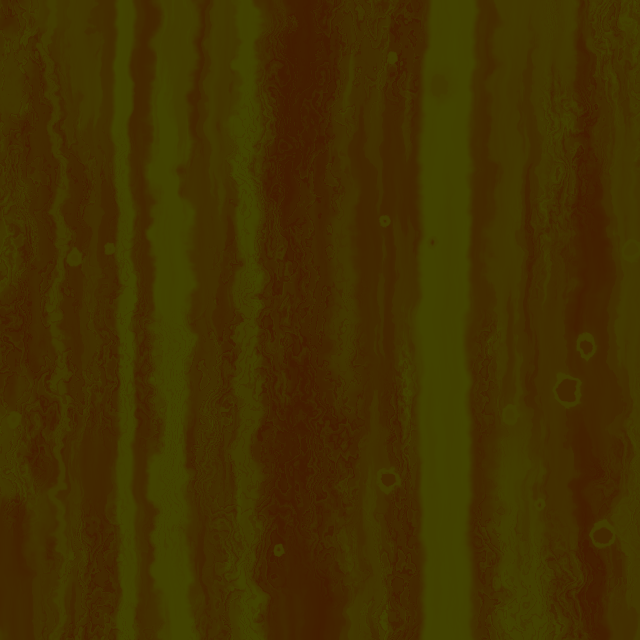
A three.js fragment shader for this texture:

```glsl
// Weathered wood bark in olive and rust: ragged vertical bands over terraced,
// stretched grain, broken by thin jagged contour veins and small ringed knots.
// Only the green channel varies; every layer edits one "tone" value.
varying vec2 vUv;

const float RED = 0.26;
const float RUST = 0.125;
const float UMBER = 0.158;
const float BROWN = 0.182;
const float OLIVE = 0.220;
const float MOSS = 0.255;
const int KNOTS = 15;

float hash(vec2 p) {
  return fract(sin(dot(p, vec2(127.1, 311.7))) * 43758.5453);
}

float noise(vec2 p) {
  vec2 i = floor(p);
  vec2 f = fract(p);
  f = f * f * (3.0 - 2.0 * f);
  float low = mix(hash(i), hash(i + vec2(1.0, 0.0)), f.x);
  float high = mix(hash(i + vec2(0.0, 1.0)), hash(i + vec2(1.0, 1.0)), f.x);
  return mix(low, high, f.y);
}

// Fractal noise, centred on zero, within about -0.5 to 0.5
float fbm(vec2 p) {
  float sum = 0.0;
  float amp = 0.5;
  for (int i = 0; i < 5; i++) {
    sum += amp * (noise(p) - 0.5);
    p = p * 2.03 + vec2(17.3, 9.1);
    amp *= 0.5;
  }
  return sum;
}

// Soft-edged vertical stripe
float band(float x, float centre, float halfWidth, float soft) {
  return 1.0 - smoothstep(halfWidth - soft, halfWidth + soft, abs(x - centre));
}

// Thin lines along the level curves of a field
float contour(float field, float count, float width) {
  return 1.0 - smoothstep(0.3 * width, width, abs(fract(field * count) - 0.5));
}

// Moss-rimmed knot with a brown or olive heart and a ragged outline
float addKnot(float tone, vec2 p, float id) {
  vec2 centre = vec2(hash(vec2(id, 1.7)), hash(vec2(id, 5.3)));
  float size = hash(vec2(id, 8.9));
  float radius = mix(0.005, 0.019, size * size);
  vec2 q = p - centre;
  float d = length(q * vec2(1.0, 0.85)) + radius * fbm(q / radius * 1.3 + id * 7.0);
  float rim = band(d, radius, 0.0032, 0.0016);
  float heart = 1.0 - smoothstep(radius - 0.002, radius, d);
  float halo = 1.0 - smoothstep(radius, radius * 1.9, d);
  float heartTone = mix(UMBER, OLIVE, step(0.6, hash(vec2(id, 3.1))));
  tone = mix(tone, OLIVE, 0.35 * halo);
  tone = mix(tone, heartTone, heart);
  return mix(tone, MOSS - 0.015, 0.85 * rim);
}

void main() {
  vec2 p = vUv;

  // Wavering of the bands: slow drift plus ragged edges
  float drift = 0.035 * fbm(p * vec2(3.0, 5.0));
  float jag = 0.050 * fbm(p * vec2(24.0, 30.0) + 40.0);
  float x = p.x + drift + jag;
  float smoothX = p.x + drift + 0.35 * jag;

  // Stretched grain, terraced into umber, brown and olive patches
  float broad = fbm(vec2(x * 14.0, p.y * 2.0) + 3.0);
  float fine = fbm(vec2(smoothX * 75.0, p.y * 6.0) + 11.0);
  float level = broad + 0.35 * fine;
  float tone = mix(UMBER, BROWN, smoothstep(-0.075, -0.045, level));
  tone = mix(tone, OLIVE, 0.7 * smoothstep(0.09, 0.15, level));
  tone += 0.050 * fine;

  // Rust and umber bands
  float patches = smoothstep(-0.10, 0.03, fbm(vec2(x * 20.0, p.y * 5.0) + 23.0));
  float rust = band(x, 0.470, 0.052, 0.028) * (0.35 + 0.6 * patches);
  rust = max(rust, band(x, 0.920, 0.020, 0.012) * 0.75 * patches);
  rust = max(rust, band(x, 0.045, 0.025, 0.015) * 0.60 * patches);
  tone = mix(tone, RUST + 0.06 * fine, rust);
  float umber = max(band(x, 0.225, 0.016, 0.006), band(x, 0.750, 0.016, 0.008));
  tone = mix(tone, UMBER + 0.04 * fine, 0.7 * umber);

  // Moss bands, some only along part of the height
  float lower = 1.0 - smoothstep(0.25, 0.42, p.y);
  float middle = band(p.y, 0.55, 0.17, 0.08);
  float frayed = 0.72 + 0.28 * smoothstep(-0.08, 0.02, level);
  float moss = band(smoothX, 0.700, 0.038, 0.008);
  moss = max(moss, band(smoothX, 0.195, 0.013, 0.005));
  moss = max(moss, band(x, 0.270, 0.030, 0.010) * frayed);
  moss = max(moss, band(x, 0.385, 0.016, 0.007) * frayed);
  moss = max(moss, band(x, 0.086, 0.008, 0.004) * 0.65);
  moss = max(moss, band(x, 0.815, 0.034, 0.016) * 0.80 * frayed * lower);
  moss = max(moss, band(x, 0.543, 0.017, 0.010) * 0.70 * frayed * middle);
  tone = mix(tone, MOSS + 0.025 * fine, moss);

  // Cloudy moss stains towards the left edge
  float stain = smoothstep(0.02, 0.16, fbm(p * vec2(9.0, 7.0) + 61.0));
  tone = mix(tone, OLIVE + 0.01, 0.75 * stain * (1.0 - smoothstep(0.03, 0.18, p.x)));

  // Jagged veins, dark on moss and mixed on brown
  float field = fbm(vec2(x * 17.0, p.y * 3.5) + 31.0) + 0.25 * fbm(p * vec2(40.0, 26.0));
  float veinArea = smoothstep(-0.14, 0.06, fbm(p * vec2(8.0, 3.0) + 77.0));
  float calm = 1.0 - 0.95 * band(smoothX, 0.700, 0.046, 0.010);
  tone -= 0.036 * contour(field, 15.0, 0.17) * veinArea * calm;
  tone += 0.030 * contour(field + 0.025, 13.0, 0.15) * (1.0 - moss) * veinArea * calm;

  // Scattered knots
  for (int i = 0; i < KNOTS; i++) {
    tone = addKnot(tone, p, float(i) + 1.0);
  }

  gl_FragColor = vec4(RED, clamp(tone, 0.11, 0.260), 0.0, 1.0);
}
```
